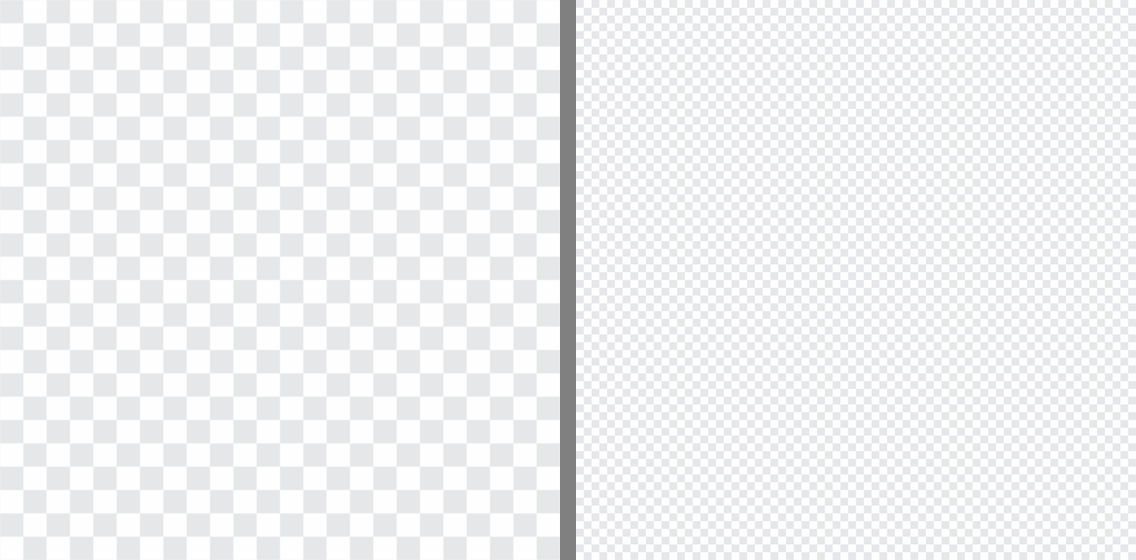
Left, the tile; right, the same tile 3 across and 3 down.
Reproduce this pattern procedurally as a three.js fragment shader.

```glsl
// Pale grey and white checkerboard, 24 by 24 squares.
varying vec2 vUv;

// Signed distance to the nearest cell border: positive in even cells, negative in odd ones.
vec2 stripeDistance(vec2 p) {
  return 0.5 - abs(mod(p + 0.5, 2.0) - 1.0);
}

void main() {
  // Softened square waves along both axes, from -1 to 1
  vec2 stripes = clamp(stripeDistance(vUv * 24.0) / 0.03, -1.0, 1.0);

  // Their product alternates between neighbouring squares
  float whiteness = 0.5 + 0.5 * stripes.x * stripes.y;

  vec3 grey = vec3(0.902, 0.906, 0.914);
  vec3 white = vec3(0.996, 0.998, 0.998);
  gl_FragColor = vec4(mix(grey, white, whiteness), 1.0);
}
```
